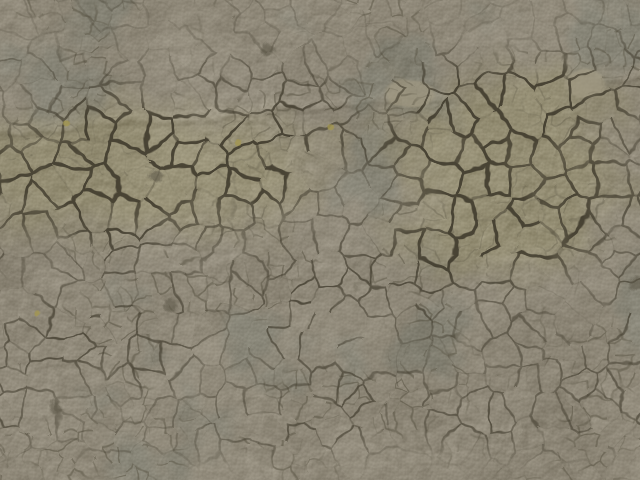
Give the GLSL for this texture, as a WebGL 1 fragment shader.

```glsl
precision highp float;
// Dried grey-brown mud, split by fine dark cracks into small crumbly plates.
uniform vec2 u_resolution;

vec2 hash2(vec2 c) {
  return fract(sin(vec2(dot(c, vec2(127.1, 311.7)), dot(c, vec2(269.5, 183.3)))) * 43758.5453);
}

vec2 seedPoint(vec2 cell) {
  return cell + 0.08 + 0.84 * hash2(cell);
}

// Layered, rotated sines: smooth variation in about -1..1
float ripple(vec2 p, float seed) {
  float sum = 0.0;
  float amp = 0.5;
  for (int i = 0; i < 5; i++) {
    p = mat2(0.8, 0.6, -0.6, 0.8) * p * 1.75 + seed;
    sum += amp * sin(p.x + 1.4 * sin(p.y + seed));
    amp *= 0.62;
  }
  return sum;
}

// Cellular noise: distance to the nearest seed
float cellular(vec2 p) {
  float nearest = 4.0;
  for (int j = -1; j <= 1; j++) {
    for (int i = -1; i <= 1; i++) {
      vec2 d = seedPoint(floor(p) + vec2(float(i), float(j))) - p;
      nearest = min(nearest, dot(d, d));
    }
  }
  return sqrt(nearest);
}

// Slope of the cellular bumps toward the light
float relief(vec2 p) {
  return cellular(p + vec2(-0.1, 0.24)) - cellular(p - vec2(-0.1, 0.24));
}

// x: crack darkness, y: random tone of the plate; keep is the share of open borders
vec2 plates(vec2 p, float keep, float width, float blur) {
  vec2 home = floor(p);
  float nearest = 8.0;
  for (int j = -1; j <= 1; j++) {
    for (int i = -1; i <= 1; i++) {
      vec2 cell = floor(p) + vec2(float(i), float(j));
      vec2 d = seedPoint(cell) - p;
      if (dot(d, d) < nearest) {
        nearest = dot(d, d);
        home = cell;
      }
    }
  }
  vec2 a = seedPoint(home) - p;
  float crack = 0.0;
  for (int j = -2; j <= 2; j++) {
    for (int i = -2; i <= 2; i++) {
      vec2 cell = home + vec2(float(i), float(j));
      vec2 b = seedPoint(cell) - p;
      if (dot(b - a, b - a) > 0.0001) {
        float border = dot(0.5 * (a + b), normalize(b - a));
        float key = hash2(home + cell + 17.0).x;
        float open = smoothstep(0.85 - keep, 1.2 - keep, key);
        float w = width * (0.5 + 0.7 * open);
        crack = max(crack, open * (1.0 - smoothstep(w - 0.5 * blur, w + blur, border)));
      }
    }
  }
  return vec2(crack, hash2(home + 5.0).y - 0.5);
}

// Soft elliptical patch with a wavering outline
float patchMask(vec2 p, vec2 center, vec2 radius, float soft, float waver) {
  return 1.0 - smoothstep(1.0 - soft, 1.0 + soft, length((p - center) / radius) + waver);
}

// Rare small specks: one candidate per grid cell
float specks(vec2 p, float scale, float share, float size) {
  vec2 cell = floor(p * scale);
  vec2 rnd = hash2(cell + 41.0);
  vec2 d = p - (cell + 0.2 + 0.6 * rnd) / scale;
  float waver = 0.3 * ripple(p * 90.0, 2.0);
  return step(hash2(cell + 9.0).x, share) * patchMask(d, vec2(0.0), vec2(size), 0.35, waver);
}

void main() {
  vec2 p = gl_FragCoord.xy / u_resolution.y;
  float pixel = 1.0 / u_resolution.y;
  vec2 bend = vec2(ripple(p * 13.0, 1.3), ripple(p * 13.0, 4.1));
  vec2 q = p + 0.011 * bend;
  float broad = ripple(p * 2.6, 7.7);
  float local = ripple(p * 9.0, 3.2);

  // Parched ochre zones and cool damp stains
  float parched = max(patchMask(p, vec2(1.06, 0.64), vec2(0.24, 0.21), 0.45, 0.25 * local),
                      patchMask(p, vec2(0.27, 0.64), vec2(0.37, 0.13), 0.5, 0.25 * local));
  float damp = smoothstep(0.25, 0.85, ripple(p * 4.5, 5.6)) * (1.0 - 0.7 * parched);
  vec3 color = mix(vec3(0.562, 0.536, 0.475), vec3(0.59, 0.565, 0.462), parched);
  color = mix(color, vec3(0.505, 0.505, 0.455), 0.65 * damp);
  color += 0.016 * broad + 0.014 * local;

  // Crumbly surface and fine grain
  float rough = 0.65 + 0.35 * ripple(p * 5.0, 8.4);
  color += 0.042 * rough * relief(q * 27.0) + 0.05 * rough * relief(q * 58.0);
  color += 0.04 * relief(p * 130.0) + 0.012 * ripple(p * 60.0, 6.3);

  // Faint raised track across the upper part
  float track = p.y - 0.73 - 0.085 * p.x + 0.012 * local;
  float trackFade = smoothstep(-0.5, 0.4, ripple(p * 3.0, 2.8));
  color += trackFade * (0.04 * exp(-pow(track / 0.012, 2.0)) - 0.05 * exp(-pow((track + 0.016) / 0.006, 2.0)));

  // Two pale dry slabs
  float slab = max(patchMask(p, vec2(0.86, 0.806), vec2(0.055, 0.028), 0.15, 0.3 * local),
                   patchMask(p, vec2(1.22, 0.826), vec2(0.036, 0.028), 0.15, 0.2 * local));
  color = mix(color, vec3(0.64, 0.61, 0.52), 0.65 * slab);

  // Main cracks, then short hairline ones
  float middle = smoothstep(0.0, 0.12, p.y) * (1.0 - 0.6 * smoothstep(0.82, 0.95, p.y));
  float depth = middle * clamp(0.58 + 0.42 * parched + 0.3 * ripple(p * 7.0, 9.1), 0.15, 1.0);
  vec2 mainPlates = plates(q * 17.0, 0.72 + 0.15 * parched, 0.024 + 0.02 * parched, 17.0 * pixel);
  vec2 hairline = plates(q * 31.0 + 3.0, 0.42, 0.035, 31.0 * pixel);
  color += 0.022 * mainPlates.y + 0.018 * hairline.y;
  float hairDepth = 0.5 * smoothstep(-0.4, 0.5, ripple(p * 8.0, 0.7)) * (1.0 - 0.5 * parched);
  color = mix(color, vec3(0.34, 0.32, 0.255), hairDepth * hairline.x);
  color = mix(color, vec3(0.25, 0.23, 0.175), 0.9 * depth * mainPlates.x);

  // Dark clods and a few yellow flecks
  color = mix(color, vec3(0.36, 0.34, 0.28), 0.55 * specks(p, 4.0, 0.2, 0.013));
  color = mix(color, vec3(0.64, 0.59, 0.31), 0.8 * specks(p + 0.37, 5.0, 0.16, 0.006));
  gl_FragColor = vec4(color, 1.0);
}
```
